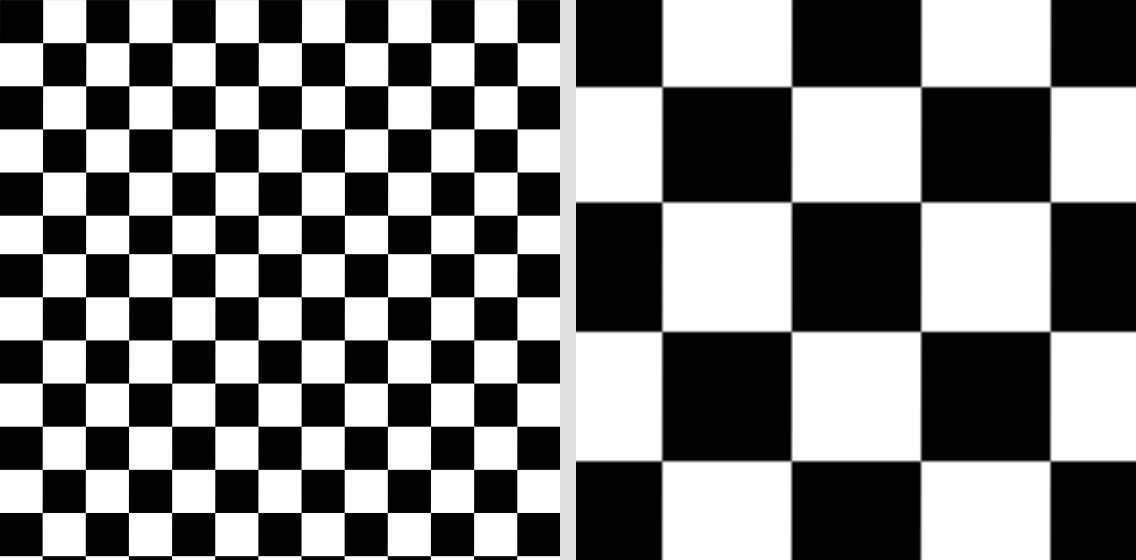
Left, the full canvas; right, a detail of the centre.
Write a three.js fragment shader that draws this pattern.

```glsl
// Black and white checkerboard, nearly 13 squares each way, starting black at the top left.
// Each axis is a softened square wave; their product gives the checks.
// The sixth row is cut short, and the columns lean very slightly.
varying vec2 vUv;

const float SQUARE = 0.07704;

// Alternates +1 and -1 per square, with a narrow ramp across each boundary
float alternate(float position) {
  float cell = position / SQUARE;
  float side = 1.0 - 2.0 * mod(floor(cell), 2.0);
  float edgeDistance = SQUARE * (0.5 - abs(fract(cell) - 0.5));
  return side * clamp(edgeDistance / 0.001, 0.0, 1.0);
}

void main() {
  float down = 1.0 - vUv.y;

  // Slight lean of the columns
  float across = vUv.x + 0.0009 * down;

  // Skip a strip inside the sixth row to shorten it
  float rowPosition = down + 0.0084 * step(0.42, down);

  float white = 0.5 - 0.5 * alternate(across) * alternate(rowPosition);
  gl_FragColor = vec4(vec3(white), 1.0);
}
```
